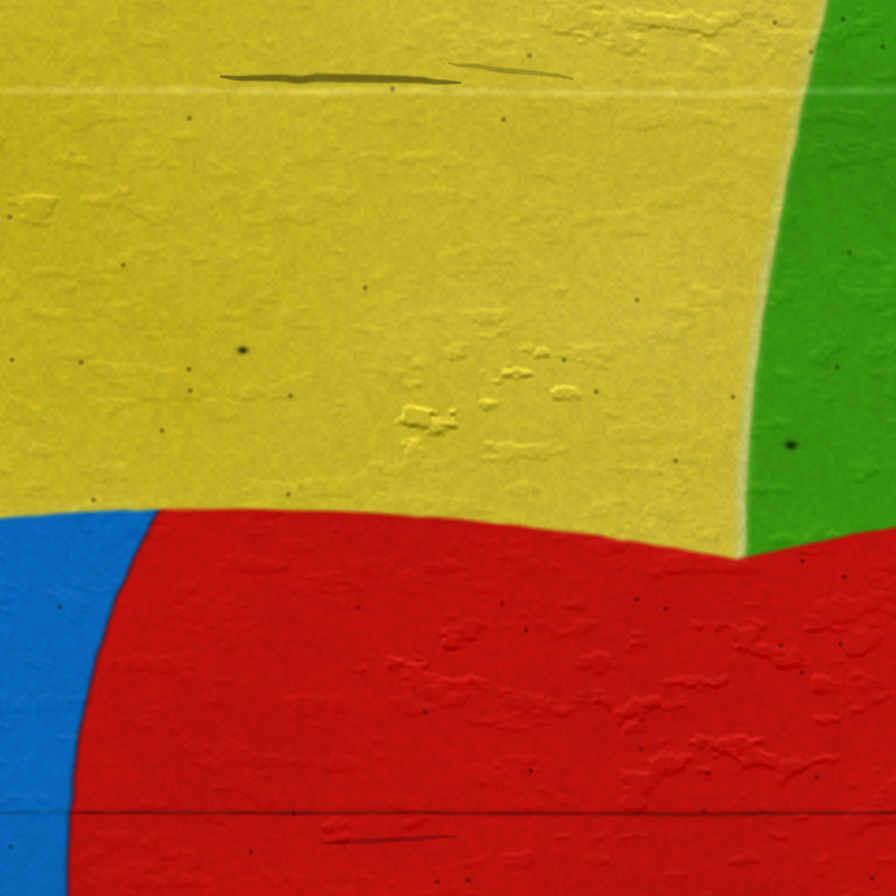
Reproduce this texture procedurally as a WebGL 2 fragment shader.

```glsl
#version 300 es
precision highp float;
// Painted wall: yellow, green, red and blue fields meeting along soft curves.
// Polynomial edges split the fields; embossed noise adds chips, and tapered
// strokes, thin joints, pinholes and grain weather the paint.
uniform vec2 u_resolution;
out vec4 fragColor;

const vec3 YELLOW = vec3(0.775, 0.705, 0.165);
const vec3 GREEN  = vec3(0.215, 0.565, 0.055);
const vec3 RED    = vec3(0.725, 0.065, 0.045);
const vec3 BLUE   = vec3(0.035, 0.395, 0.715);
const vec3 PALE   = vec3(0.74, 0.77, 0.50);
const float EDGE_SOFT = 0.0035;
const float UPPER_JOINT = 0.897;
const float LOWER_JOINT = 0.092;
const float CHIP_DEPTH = 0.24;
const float GRAIN = 0.055;
const vec2 LIGHT_STEP = vec2(-0.0015, 0.0050);

float hash(vec2 p) {
  vec3 q = fract(vec3(p.xyx) * 0.1031);
  q += dot(q, q.yzx + 33.33);
  return fract((q.x + q.y) * q.z);
}

float noise(vec2 p) {
  vec2 i = floor(p), f = fract(p);
  f = f * f * (3.0 - 2.0 * f);
  return mix(mix(hash(i), hash(i + vec2(1, 0)), f.x),
             mix(hash(i + vec2(0, 1)), hash(i + vec2(1, 1)), f.x), f.y);
}

float fbm(vec2 p) {
  float sum = 0.0, gain = 0.533;
  for (int i = 0; i < 4; i++) {
    sum += gain * noise(p);
    p = p * 2.03 + 17.3;
    gain *= 0.5;
  }
  return sum;
}

// Soft elliptical weight around a centre
float blob(vec2 p, vec2 centre, vec2 radius) {
  vec2 d = (p - centre) / radius;
  return exp(-dot(d, d));
}

float chipHeight(vec2 p) {
  return smoothstep(0.56, 0.72, fbm(p * vec2(24.0, 46.0) + 5.0));
}

// Stroke from a to b, thinning to nothing at both ends
float crack(vec2 p, vec2 a, vec2 b, float width) {
  float t = clamp((p.x - a.x) / (b.x - a.x), 0.0, 1.0);
  float y = mix(a.y, b.y, t) + 0.004 * (noise(vec2(p.x * 45.0, a.y * 90.0)) - 0.5);
  float w = width * pow(4.0 * t * (1.0 - t), 0.6);
  return (1.0 - smoothstep(w * 0.4, w + 0.0015, abs(p.y - y))) * step(0.001, t * (1.0 - t));
}

// Sparse dark pits on a jittered grid
float pinholes(vec2 p) {
  vec2 cell = floor(p * 26.0);
  vec2 centre = 0.25 + 0.5 * vec2(hash(cell + 3.1), hash(cell + 8.7));
  float d = length(fract(p * 26.0) - centre) / 26.0;
  return step(0.93, hash(cell + 41.0)) * (1.0 - smoothstep(0.001, 0.0045, d));
}

void main() {
  vec2 p = gl_FragCoord.xy / u_resolution;
  float soft = EDGE_SOFT + 0.7 / u_resolution.y;
  vec2 q = p + 0.0025 * (vec2(noise(p * 45.0), noise(p * 45.0 + 9.0)) - 0.5);

  // Signed offsets from the three field edges
  float t = max(q.y - 0.40, 0.0);
  float greenSide = q.x - (0.831 + t * t * (0.37 - 0.19 * t));
  float r = max(q.x - 0.823, 0.0), l = q.x - 0.25;
  float rim = q.x < 0.823 ? 0.432 - 0.174 * l * l : 0.375 + r * (0.27 - 0.38 * r);
  float upperSide = q.y - rim;
  float blueSide = 0.0755 + q.y * q.y * (0.33 + 0.5 * q.y) - q.x;
  float isGreen = smoothstep(-soft, soft, greenSide);
  float isUpper = smoothstep(-soft, soft, upperSide);
  float isBlue = smoothstep(-soft, soft, blueSide);

  // Fields, with broad tint drift and pale seams
  float drift = fbm(p * vec2(4.0, 6.0)) - 0.5;
  vec3 yellow = YELLOW + vec3(0.05, 0.05, 0.08) * drift;
  yellow += vec3(0.0, 0.01, 0.06) * (p.x - 0.45) - vec3(0.035, 0.03, 0.03) * blob(p, vec2(0.0, 0.75), vec2(0.25, 0.4));
  float seam = exp(-pow((greenSide + 0.004) / 0.007, 2.0)) * mix(0.75, 0.4, smoothstep(0.4, 0.95, p.y));
  vec3 upper = mix(mix(yellow, GREEN * (1.0 + 0.12 * drift), isGreen), PALE, seam);
  upper = mix(upper, PALE, 0.3 * exp(-abs(upperSide) / 0.008) * (1.0 - smoothstep(0.12, 0.2, p.x)));
  vec3 lower = mix(RED * (1.0 + 0.1 * drift), BLUE * (1.0 + 0.08 * drift), isBlue);
  lower *= 1.0 - 0.25 * exp(-pow(blueSide / 0.004, 2.0));
  vec3 col = mix(lower, upper, isUpper);

  // Embossed chips, denser in worn patches
  float wear = 0.16 + 0.9 * blob(p, vec2(0.46, 0.525), vec2(0.07, 0.03));
  wear += 0.65 * blob(p, vec2(0.58, 0.57), vec2(0.08, 0.06));
  wear += 0.65 * blob(p, vec2(0.73, 0.965), vec2(0.12, 0.03));
  wear += 0.55 * blob(p, vec2(0.49, 0.265), vec2(0.08, 0.03));
  wear += 0.40 * blob(p, vec2(0.80, 0.20), vec2(0.18, 0.14));
  wear += 0.45 * blob(p, vec2(0.45, 0.065), vec2(0.15, 0.018));
  wear += 0.35 * blob(p, vec2(0.03, 0.79), vec2(0.08, 0.05));
  float relief = (chipHeight(p) - chipHeight(p + LIGHT_STEP)) * wear;
  col += CHIP_DEPTH * relief * mix(vec3(0.8, 0.55, 0.5), vec3(1.0, 0.95, 0.5), isUpper);

  // Joints between courses
  float wobble = 0.005 * (noise(vec2(p.x * 9.0, 2.0)) - 0.5);
  float upperLine = exp(-pow((p.y - UPPER_JOINT - wobble) / 0.0045, 2.0));
  float lowerLine = exp(-pow((p.y - LOWER_JOINT - wobble * 0.5) / 0.0028, 2.0));
  col += upperLine * (0.5 + 0.5 * noise(p * 60.0)) * mix(vec3(0.08, 0.09, 0.14), vec3(0.13, 0.11, 0.16), isGreen);
  col *= 1.0 - lowerLine * mix(0.35, 0.18, isBlue) * (0.6 + 0.4 * noise(p * 50.0));

  // Long cracks and pits
  float gouge = crack(p, vec2(0.245, 0.914), vec2(0.515, 0.909), 0.0055);
  gouge = max(gouge, 0.5 * crack(p, vec2(0.50, 0.930), vec2(0.64, 0.912), 0.003));
  gouge = max(gouge, 0.55 * crack(p, vec2(0.36, 0.058), vec2(0.51, 0.068), 0.003));
  col *= 1.0 - 0.42 * gouge;
  float pits = 0.3 * pinholes(p) + 0.75 * blob(p, vec2(0.271, 0.609), vec2(0.006, 0.004));
  pits += 0.7 * blob(p, vec2(0.883, 0.503), vec2(0.007, 0.005));
  col *= 1.0 - min(pits, 0.8);

  // Fine paint grain
  float grain = 0.6 * noise(p * 240.0) + 0.4 * noise(p * 110.0 + 4.0) - 0.5;
  col *= 1.0 + GRAIN * 2.0 * grain;
  fragColor = vec4(clamp(col, 0.0, 1.0), 1.0);
}
```
